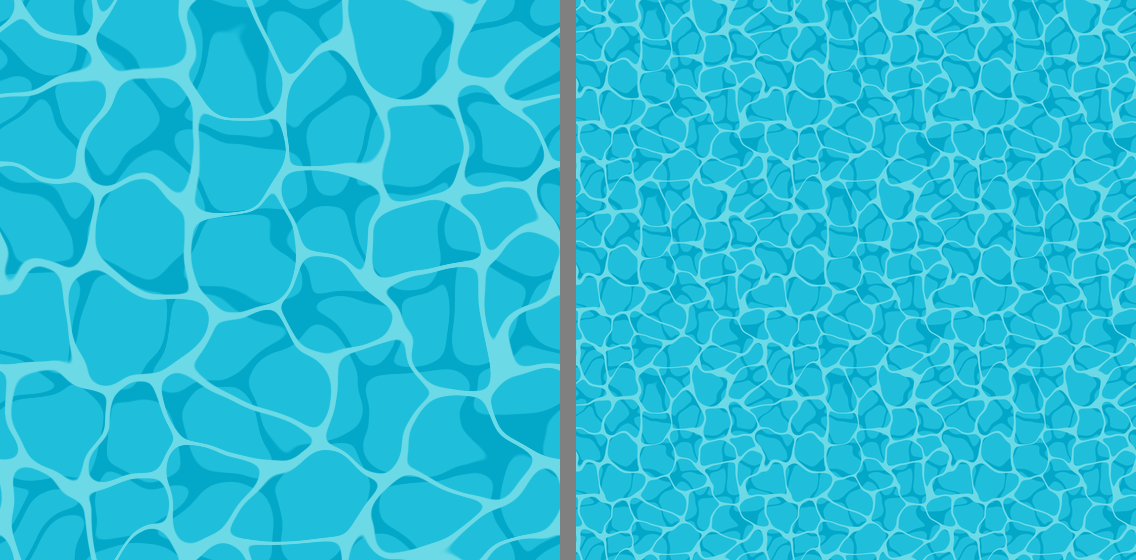
Left, the tile; right, the same tile 3 across and 3 down.
Write a WebGL 2 fragment shader that draws this texture.

```glsl
#version 300 es
precision highp float;

uniform vec2 u_resolution;
out vec4 fragColor;

const float CELLS = 6.0;
const vec3 WATER = vec3(0.12, 0.75, 0.86);
const vec3 SHADOW = vec3(0.01, 0.66, 0.79);
const vec3 GLINT = vec3(0.42, 0.85, 0.90);

// Integer hash of a lattice point that repeats every period
vec2 hashWrapped(vec2 lattice, float period, uint seed) {
    uvec2 v = uvec2(mod(lattice, period)) + uvec2(seed * 17u, seed * 59u);
    v = v * 1664525u + 1013904223u;
    v.x += v.y * 1664525u;
    v.y += v.x * 1664525u;
    v ^= v >> 16u;
    v.x += v.y * 1664525u;
    v.y += v.x * 1664525u;
    v ^= v >> 16u;
    return vec2(v & 65535u) / 65535.0;
}

// Smooth wrapping noise with two channels centred on zero
vec2 noiseWrapped(vec2 uv, float period, uint seed) {
    vec2 p = uv * period;
    vec2 i = floor(p);
    vec2 f = fract(p);
    vec2 s = f * f * f * (f * (f * 6.0 - 15.0) + 10.0);
    vec2 low = mix(hashWrapped(i, period, seed),
                   hashWrapped(i + vec2(1, 0), period, seed), s.x);
    vec2 high = mix(hashWrapped(i + vec2(0, 1), period, seed),
                    hashWrapped(i + vec2(1, 1), period, seed), s.x);
    return mix(low, high, s.y) - 0.5;
}

// Jittered centre of a cell
vec2 cellCentre(vec2 cell, uint seed) {
    return cell + 0.5 + 0.74 * (hashWrapped(cell, CELLS, seed) - 0.5);
}

// Distance to the cell borders, blended so that corners become round
float borderDistance(vec2 p, float sharpness, uint seed) {
    vec2 home = floor(p);
    vec2 nearestCell = home;
    vec2 toNearest = vec2(0.0);
    float best = 1e3;
    for (int y = -1; y <= 1; y++) {
        for (int x = -1; x <= 1; x++) {
            vec2 cell = home + vec2(x, y);
            vec2 offset = cellCentre(cell, seed) - p;
            float d = dot(offset, offset);
            if (d < best) {
                best = d;
                nearestCell = cell;
                toNearest = offset;
            }
        }
    }

    float sum = 0.0;
    for (int y = -2; y <= 2; y++) {
        for (int x = -2; x <= 2; x++) {
            if (x == 0 && y == 0) continue;
            vec2 offset = cellCentre(nearestCell + vec2(x, y), seed) - p;
            float d = dot(0.5 * (offset + toNearest), normalize(offset - toNearest));
            sum += exp(-sharpness * d);
        }
    }
    return -log(sum) / sharpness;
}

// Coverage of a wavy net of lines that swell where they meet
float causticNet(vec2 uv, float halfWidth, float sharpness, uint seed) {
    vec2 bend = 0.28 * noiseWrapped(uv, 12.0, seed + 1u)
              + 0.42 * noiseWrapped(uv, 7.0, seed + 2u);
    float width = halfWidth * (1.0 + 0.6 * noiseWrapped(uv, 9.0, seed + 3u).x);
    float d = borderDistance(uv * CELLS + bend, sharpness, seed);
    float blur = 0.8 * CELLS / min(u_resolution.x, u_resolution.y);
    return 1.0 - smoothstep(-blur, blur, d - width);
}

void main() {
    vec2 uv = gl_FragCoord.xy / u_resolution;
    float shadow = causticNet(uv, 0.036, 13.0, 11u);
    float glint = causticNet(uv, 0.028, 14.0, 3u);

    vec3 color = mix(WATER, SHADOW, shadow);
    color = mix(color, GLINT, glint);
    fragColor = vec4(color, 1.0);
}
```
